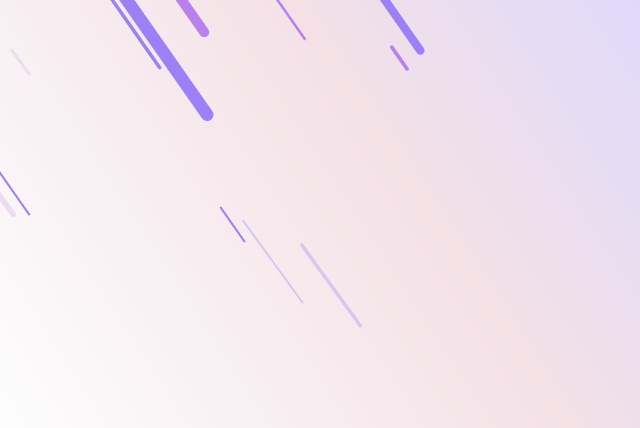
A Shadertoy shader for this background:

```glsl
const vec3 WHITE    = vec3(0.992, 0.992, 0.992);
const vec3 BLUSH    = vec3(0.953, 0.882, 0.902);
const vec3 LAVENDER = vec3(0.880, 0.852, 0.984);
const vec3 VIOLET   = vec3(0.610, 0.505, 0.965);
const vec3 ORCHID   = vec3(0.720, 0.510, 0.925);
const vec3 LILAC    = vec3(0.850, 0.775, 0.930);
const vec3 MIST     = vec3(0.920, 0.865, 0.935);

const vec2 GRADIENT_AXIS = vec2(1.0, 0.65);
const float BLUSH_STOP = 0.62;
const float BRIGHT_ANGLE = 55.0;
const float FAINT_ANGLE = 54.0;
const int VIOLET_COUNT = 5;
const int LILAC_COUNT = 2;

// Streaks: lower tip x, lower tip y, length, radius
const vec4 BRIGHT[8] = vec4[8](
    vec4(0.484, 0.732, 0.400, 0.0147),
    vec4(0.373, 0.842, 0.400, 0.0041),
    vec4(0.982, 0.882, 0.200, 0.0098),
    vec4(0.068, 0.499, 0.150, 0.0024),
    vec4(0.571, 0.436, 0.096, 0.0024),
    vec4(0.477, 0.925, 0.150, 0.0117),
    vec4(0.712, 0.909, 0.150, 0.0030),
    vec4(0.951, 0.839, 0.062, 0.0043));
const vec4 FAINT[4] = vec4[4](
    vec4(0.707, 0.293, 0.236, 0.0023),
    vec4(0.842, 0.239, 0.233, 0.0040),
    vec4(0.068, 0.827, 0.069, 0.0035),
    vec4(0.031, 0.499, 0.100, 0.0065));

// Three-stop diagonal gradient, from lower left to upper right
vec3 backdrop(vec2 p, float aspect) {
    float t = dot(p, GRADIENT_AXIS) / dot(vec2(aspect, 1.0), GRADIENT_AXIS);
    vec3 lower = mix(WHITE, BLUSH, clamp(t / BLUSH_STOP, 0.0, 1.0));
    return mix(lower, LAVENDER, clamp((t - BLUSH_STOP) / (1.0 - BLUSH_STOP), 0.0, 1.0));
}

// Coverage of a round-ended streak rising to the left from its tip
float streak(vec2 p, vec4 shape, float angle, float pixel) {
    float a = radians(angle);
    vec2 rise = vec2(-cos(a), sin(a));
    vec2 q = p - shape.xy;
    float along = clamp(dot(q, rise), 0.0, shape.z);
    float d = length(q - rise * along) - shape.w;
    return clamp(0.5 - d / pixel, 0.0, 1.0);
}

void mainImage(out vec4 fragColor, in vec2 fragCoord) {
    float pixel = 1.0 / iResolution.y;
    vec2 p = fragCoord * pixel;
    vec3 color = backdrop(p, iResolution.x * pixel);

    // Faint streaks lie beneath the bright ones
    for (int i = 0; i < FAINT.length(); i++) {
        vec3 tint = i < LILAC_COUNT ? LILAC : MIST;
        color = mix(color, tint, streak(p, FAINT[i], FAINT_ANGLE, pixel));
    }
    for (int i = 0; i < BRIGHT.length(); i++) {
        vec3 tint = i < VIOLET_COUNT ? VIOLET : ORCHID;
        color = mix(color, tint, streak(p, BRIGHT[i], BRIGHT_ANGLE, pixel));
    }
    fragColor = vec4(color, 1.0);
}
```
